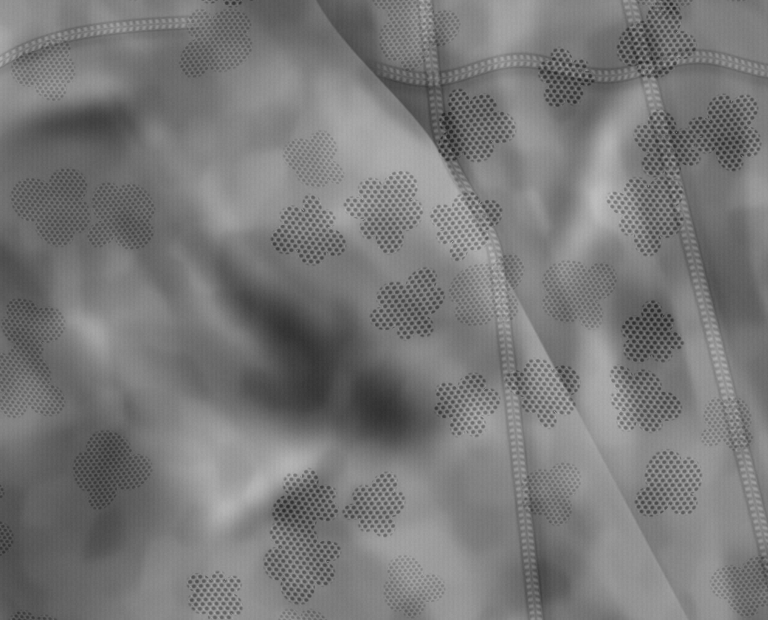
A WebGL 2 fragment shader for this texture:

```glsl
#version 300 es
precision highp float;
uniform vec2 u_resolution;
out vec4 fragColor;
const float TAU = 6.2831853;

vec2 hash2(vec2 cell) {
  vec3 h = fract(cell.xyx * vec3(0.1031, 0.1030, 0.0973));
  h += dot(h, h.yzx + 33.33);
  return fract((h.xx + h.yz) * h.zy);
}

// Soft cellular noise: blended tones of neighbouring cells
float facets(vec2 p, float sharpness) {
  vec2 cell = floor(p);
  float sum = 0.0, total = 0.0;
  for (int j = -1; j <= 1; j++)
    for (int i = -1; i <= 1; i++) {
      vec2 id = cell + vec2(i, j);
      vec2 d = id + 0.2 + 0.6 * hash2(id) - p;
      float w = exp(-sharpness * dot(d, d));
      sum += w * hash2(id + 41.0).x;
      total += w;
    }
  return sum / total - 0.5;
}

float blob(vec2 p, vec2 center, vec2 radius) {
  vec2 d = (p - center) / radius;
  return exp(-dot(d, d));
}

// Fold line from a to b: lit on its left, shaded on its right
float crease(vec2 p, vec2 a, vec2 b, float width) {
  vec2 dir = b - a, d = p - a;
  float t = dot(d, dir) / dot(dir, dir);
  float side = (dir.x * d.y - dir.y * d.x) / (length(dir) * width);
  float fade = smoothstep(-0.2, 0.3, t) * (1.0 - smoothstep(0.7, 1.2, t));
  return fade * 2.3 * side * exp(-side * side);
}

// Scattered round-petalled flowers; x = coarse mesh, y = fine mesh
vec2 blossoms(vec2 p, float size) {
  vec2 cell = floor(p / size), mesh = vec2(0.0);
  for (int j = -1; j <= 1; j++)
    for (int i = -1; i <= 1; i++) {
      vec2 id = cell + vec2(i, j);
      vec2 rnd = hash2(id + 7.0), kind = hash2(id + 93.0);
      vec2 center = (id + 0.2 + 0.6 * rnd) * size;
      vec2 d = p - center;
      float angle = atan(d.y, d.x) + TAU * rnd.x;
      float petals = sqrt(abs(cos((2.0 + floor(kind.x * 2.0)) * angle)));
      float rim = size * (0.36 + 0.16 * rnd.y) * (0.5 + 0.4 * petals + 0.2 * sin(angle) + 0.1 * sin(3.0 * angle + 9.0 * rnd.y));
      float shape = 1.0 - smoothstep(-0.003, 0.003, length(d) - rim);
      float plain = blob(center, vec2(0.4, 0.42), vec2(0.3, 0.24));
      shape *= step(plain, 0.42) * step(kind.y, 0.74);
      mesh = max(mesh, shape * (kind.x > 0.45 ? vec2(1, 0) : vec2(0, 1)));
    }
  return mesh;
}

// Diagonal lattice of round holes with a lit lower lip
float holes(vec2 p, float pitch) {
  vec2 g = p / (pitch * vec2(1.0, 0.66));
  g.x += 0.5 * mod(floor(g.y), 2.0);
  vec2 d = (fract(g) - 0.5) * vec2(1.0, 0.72);
  float soft = 0.1 + 0.4 / (pitch * u_resolution.y);
  float pit = 1.0 - smoothstep(0.28 - soft, 0.28 + soft, length(d));
  float lip = 1.0 - smoothstep(0.0, 0.3, length(d + vec2(0.5, 0.1)));
  return 0.4 * lip - pit;
}

// Raised band with cross stitches, edge grooves and a side shadow
float seam(float tone, float across, float along, float halfWidth) {
  float px = 1.0 / u_resolution.y;
  float a = abs(across) / halfWidth;
  float band = 1.0 - smoothstep(halfWidth - px, halfWidth + px, abs(across));
  float stitch = sin(TAU * along / 0.0105 + 1.5 * a);
  float rows = smoothstep(0.08, 0.35, a) * (1.0 - smoothstep(0.7, 0.95, a));
  float groove = exp(-pow((a - 1.0) * 4.0, 2.0)) + 0.5 * exp(-a * a * 40.0);
  float shadow = exp(-pow(across / halfWidth - 1.6, 2.0));
  return tone - 0.06 * shadow * (1.0 - band) + band * (0.005 + 0.06 * stitch * rows) - 0.075 * groove;
}

// Cloth lighting from dents, long folds and one overlap
float drape(vec2 p) {
  float overlap = p.x - (1.11 - 0.53 * p.y - 0.07 * smoothstep(0.74, 1.0, p.y));
  float under = smoothstep(-0.003, 0.003, overlap);
  vec2 q = p + 0.018 * vec2(sin(p.y * 11.0 + 2.0 * sin(p.x * 6.0)), sin(p.x * 12.0 + p.y * 5.0));
  vec2 slant = vec2(dot(q, vec2(0.79, 0.61)), dot(q, vec2(0.61, -0.79)));
  vec2 steep = vec2(dot(q, vec2(0.96, 0.26)), dot(q, vec2(0.26, -0.96)));
  float tone = 0.495 + 0.16 * facets(q * vec2(5.5, 6.5) + 3.0, 8.0);
  tone += mix(0.17 * facets(slant * vec2(11.0, 5.0) + 19.0, 7.0), 0.24 * facets(steep * vec2(12.0, 4.0) + 8.0, 8.0), under);
  tone += 0.08 * facets(q * vec2(21.0, 17.0), 6.0);
  float folds = crease(q, vec2(0.16, 0.84), vec2(0.40, 0.57), 0.045);
  folds += crease(q, vec2(0.46, 0.57), vec2(0.80, 0.24), 0.06);
  folds += crease(q, vec2(0.46, 0.40), vec2(0.24, 0.76), 0.045);
  folds += 1.2 * crease(q, vec2(0.76, 0.27), vec2(0.34, 0.34), 0.07);
  folds += crease(q, vec2(0.34, 0.12), vec2(0.54, 0.28), 0.04);
  folds += crease(q, vec2(0.05, 0.52), vec2(0.33, 0.12), 0.08);
  folds += crease(q, vec2(0.02, 0.78), vec2(0.20, 0.86), 0.04);
  folds += under * crease(q, vec2(1.02, 0.86), vec2(0.88, 0.60), 0.04);
  tone += 0.11 * folds + 0.08 * blob(q, vec2(0.56, 0.72), vec2(0.24, 0.16));
  tone -= 0.14 * blob(q, vec2(0.46, 0.48), vec2(0.05, 0.08));
  tone -= 0.13 * blob(q, vec2(0.10, 0.68), vec2(0.14, 0.12));
  tone -= 0.19 * blob(q, vec2(0.04, 0.08), vec2(0.18, 0.15));
  float depth = 0.6 + 0.4 * sin(p.y * 9.0);
  return tone + depth * mix(0.06 * exp(overlap * 22.0), -0.12 * exp(-overlap * 18.0), under);
}

void main() {
  vec2 p = gl_FragCoord.xy / u_resolution.y;
  float tone = drape(p);

  // Knit ribs and perforated flowers
  tone += 0.006 * sin(TAU * p.x / 0.0078) + 0.016 * (hash2(floor(p * 400.0)).x - 0.5);
  vec2 cloth = p + 0.008 * vec2(sin(p.y * 17.0), sin(p.x * 13.0));
  vec2 mesh = blossoms(cloth, 0.14);
  tone += mesh.x * 0.19 * holes(cloth, 0.0112) + mesh.y * 0.1 * holes(cloth, 0.009);

  // Seams: two long panels, then the top hems
  float inner = p.x - (0.865 - 0.11 * p.y - 0.07 * smoothstep(0.58, 0.8, p.y));
  tone = seam(tone, inner, p.y, 0.0115);
  tone = seam(tone, p.x - (1.265 - 0.25 * p.y), p.y, 0.0125);
  float hem = 0.872 + 0.02 * p.x + 0.014 * sin((p.x - 0.765) * 22.0);
  float cuff = 0.968 - 0.068 * exp(-9.0 * p.x);
  tone = mix(tone, seam(tone, hem - p.y, p.x, 0.0105), smoothstep(0.59, 0.64, p.x));
  tone = mix(tone, seam(tone, cuff - p.y, p.x, 0.0095), 1.0 - smoothstep(0.29, 0.34, p.x));
  fragColor = vec4(vec3(clamp(tone, 0.17, 0.74)), 1.0);
}
```
